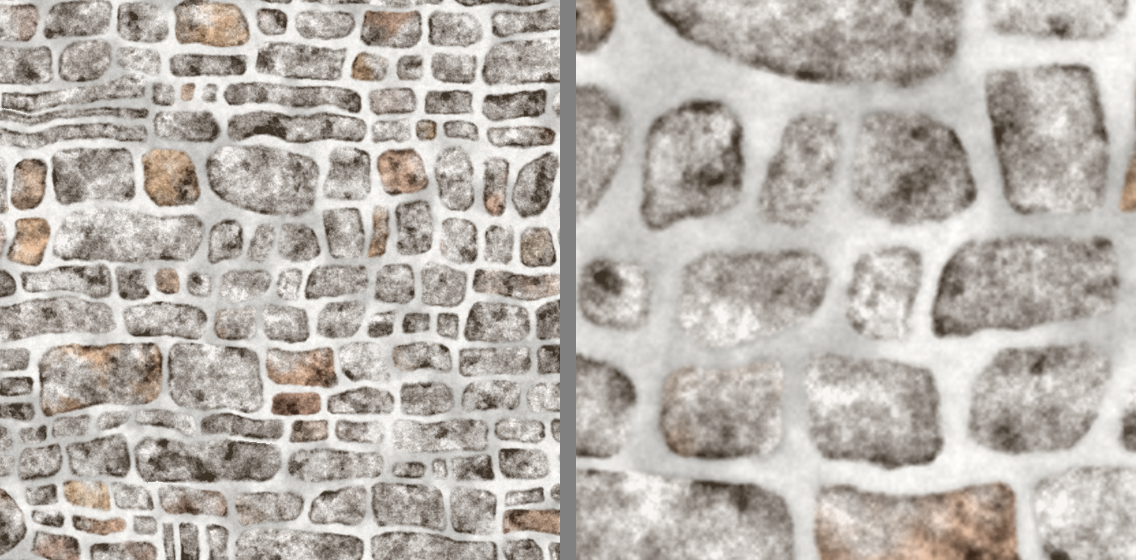
Left: the whole. Right: its middle third, enlarged.
A WebGL 2 fragment shader for this texture:

```glsl
#version 300 es
precision highp float;
// Rubble stone wall: wavy courses are split into blocks, then into rows and
// single stones. Each stone is a skewed rounded box with mottled, grainy
// colour and a dark rim, set in pale mortar with grey weathered patches.
uniform vec2 u_resolution;
out vec4 fragColor;

float hash(vec2 p) {
  vec3 q = fract(p.xyx * 0.1031);
  q += dot(q, q.yzx + 33.33);
  return fract((q.x + q.y) * q.z);
}

float noise(vec2 p) {
  vec2 i = floor(p), f = fract(p);
  f = f * f * (3.0 - 2.0 * f);
  return mix(mix(hash(i), hash(i + vec2(1, 0)), f.x),
             mix(hash(i + vec2(0, 1)), hash(i + vec2(1, 1)), f.x), f.y);
}

float fbm(vec2 p) {
  float sum = 0.0, amp = 0.5;
  for (int i = 0; i < 4; i++) {
    sum += amp * noise(p);
    p = mat2(1.6, 1.2, -1.2, 1.6) * p + 17.3;
    amp *= 0.55;
  }
  return sum / 1.01;
}

// Position of joint k among n; pinned spans keep their two ends fixed.
float joint(float k, float n, float seed, bool pinned) {
  bool isEnd = pinned && (k < 0.5 || k > n - 0.5);
  return isEnd ? k : k + 0.46 * (hash(vec2(k, seed)) - 0.5);
}

// Part of the span around t, as (low, high, index).
vec3 slice(vec2 span, float t, float n, float seed, bool pinned) {
  float u = (t - span.x) / (span.y - span.x) * n;
  float k = floor(u);
  if (pinned) k = clamp(k, 0.0, n - 1.0);
  if (u < joint(k, n, seed, pinned)) k -= 1.0;
  else if (u > joint(k + 1.0, n, seed, pinned)) k += 1.0;
  vec2 ends = vec2(joint(k, n, seed, pinned), joint(k + 1.0, n, seed, pinned)) / n;
  return vec3(span.x + ends * (span.y - span.x), k);
}

float nextSeed(float seed, float k) {
  return floor(900.0 * hash(vec2(seed + 3.7, k + 41.0)));
}

// Signed distance to the nearest stone; also gives its seed and local position.
float stoneDistance(vec2 p, out float seed, out vec2 local) {
  vec3 course = slice(vec2(0, 1), p.y, 7.0, 5.0, false);
  seed = nextSeed(11.0, course.z);
  vec3 block = slice(vec2(0, 1), p.x + hash(vec2(seed, 2.0)), 4.4, seed, false);
  seed = nextSeed(seed, block.z);
  float pick = hash(vec2(seed, 7.0));
  float rows = pick < 0.13 ? 1.0 : pick < 0.85 ? 2.0 : 3.0;
  vec3 row = slice(course.xy, p.y, rows, seed, true);
  seed = nextSeed(seed, row.z);
  float count = rows < 1.5 ? 1.0 : 1.0 + floor(0.3 + 2.7 * hash(vec2(seed, 9.0)));
  float x = p.x + hash(vec2(nextSeed(11.0, course.z), 2.0));
  vec3 column = slice(block.xy, x, count, seed, true);
  seed = nextSeed(seed, column.z);

  vec2 low = vec2(column.x, row.x), high = vec2(column.y, row.y);
  local = vec2(x, p.y) - 0.5 * (low + high);
  vec2 q = local;
  q.x += 0.3 * (hash(vec2(seed, 1.0)) - 0.5) * local.y;
  q.y += 0.13 * (hash(vec2(seed, 2.0)) - 0.5) * local.x;
  vec2 size = max(0.5 * (high - low) - mix(0.006, 0.0105, hash(vec2(seed, 3.0))), 0.005);
  float radius = min(size.x, size.y) * mix(0.35, 0.85, hash(vec2(seed, 4.0)));
  q = abs(q) - size + radius;
  return length(max(q, 0.0)) + min(max(q.x, q.y), 0.0) - radius;
}

void main() {
  vec2 uv = gl_FragCoord.xy / u_resolution.y;

  // Uneven courses and ragged edges
  vec2 p = uv + 0.035 * (vec2(noise(uv * 5.0 + 30.0), noise(uv * 4.0)) - 0.5);
  p += 0.018 * (vec2(noise(uv * 17.0 + 8.0), noise(uv * 17.0 + 60.0)) - 0.5);
  p += 0.007 * (vec2(fbm(uv * 60.0), fbm(uv * 60.0 + 90.0)) - 0.5);
  float seed;
  vec2 local;
  float d = stoneDistance(p, seed, local);

  float grain = noise(uv * 260.0) + noise(uv * 410.0 + 7.0) - 1.0;
  float mottle = fbm(uv * vec2(24.0, 30.0) + seed) - 0.5;
  float speckle = fbm(uv * 95.0 + 50.0) - 0.5;
  float wash = smoothstep(0.5, 0.75, fbm(uv * 7.0 + 70.0));

  // Stone: mottled grey with rust, tan and mauve patches
  float light = 0.675 + 0.13 * (hash(vec2(seed, 5.0)) - 0.5);
  light += 0.75 * mottle + 0.5 * speckle + 0.13 * grain + 1.0 * local.y;
  light -= 0.3 * smoothstep(0.58, 0.75, fbm(uv * 34.0 + 200.0));
  float rim = smoothstep(-0.008, -0.001, d) * smoothstep(0.3, 0.6, noise(uv * 22.0 + 15.0));
  light -= 0.2 * rim;
  light = clamp(light, 0.2, 0.96);
  vec3 stone = light + vec3(0.045, 0.002, -0.04) * (1.25 - light);
  float rust = smoothstep(0.6, 0.95, hash(vec2(seed, 6.0)));
  rust *= smoothstep(0.35, 0.65, fbm(uv * 16.0 + 120.0));
  vec3 stain = mix(vec3(0.98, 0.84, 0.67), vec3(0.9, 0.75, 0.69), hash(vec2(seed, 8.0)));
  stone *= mix(vec3(1), stain, rust);

  // Mortar: off-white, greyer in patches and beside the stones
  float pale = 0.945 - 0.17 * smoothstep(0.42, 0.7, fbm(uv * 11.0 + 40.0));
  pale += 0.12 * speckle + 0.04 * grain;
  pale -= 0.15 * (1.0 - smoothstep(0.0, 0.007, d)) * noise(uv * 28.0 + 5.0);
  vec3 mortar = pale + vec3(0.008, 0.0, -0.015);

  // Soft joint, with mortar smeared over some stone faces
  float cover = 1.0 - smoothstep(-0.002, 0.0025 + 1.0 / u_resolution.y, d);
  cover *= 1.0 - 0.45 * wash * smoothstep(-0.25, 0.25, mottle + speckle);
  fragColor = vec4(clamp(mix(mortar, stone, cover), 0.0, 1.0), 1.0);
}
```
